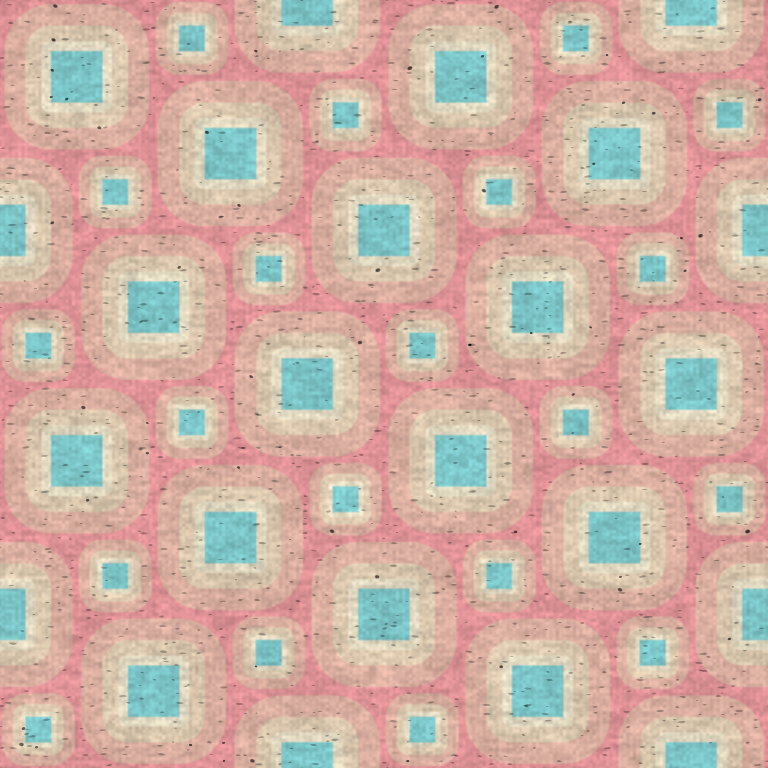
A three.js fragment shader for this pattern:

```glsl
varying vec2 vUv;

// Layout: ten units span the canvas, the lattice repeats every five
const float UNITS = 10.0;
const vec2 LARGE_CENTER = vec2(1.0, 1.0);
const vec2 SMALL_CENTER = vec2(2.5, 0.5);
const float SMALL_SCALE = 0.5;

// Motif: a square and the reach of the rings around it
const float SQUARE_HALF = 0.335;
const float CREAM_REACH = 0.13;
const float SAND_REACH = 0.33;
const float BLUSH_REACH = 0.61;
const float EDGE = 0.018;

const vec3 PINK = vec3(0.885, 0.580, 0.595);
const vec3 BLUSH = vec3(0.865, 0.693, 0.635);
const vec3 SAND = vec3(0.865, 0.790, 0.690);
const vec3 CREAM = vec3(0.895, 0.860, 0.765);
const vec3 AQUA = vec3(0.495, 0.785, 0.795);

// Paper wear
const float GRAIN = 0.13;
const float FIBER = 0.12;
const float MOTTLE = 0.06;
const float RIB = 0.012;
const float RIB_COUNT = 128.0;
const float FLECK_DARKNESS = 0.28;
const float SPECK_DARKNESS = 0.60;

float hash(vec2 p) {
  vec3 q = fract(p.xyx * vec3(0.1031, 0.1030, 0.0973));
  q += dot(q, q.yzx + 33.33);
  return fract((q.x + q.y) * q.z);
}

// Value noise that wraps after "period" cells
float noise(vec2 uv, vec2 period) {
  vec2 p = uv * period;
  vec2 i = floor(p);
  vec2 f = fract(p);
  f = f * f * (3.0 - 2.0 * f);
  vec2 a = mod(i, period);
  vec2 b = mod(i + 1.0, period);
  return mix(mix(hash(a), hash(vec2(b.x, a.y)), f.x),
             mix(hash(vec2(a.x, b.y)), hash(b), f.x), f.y);
}

// Sparse elongated marks, one per chosen grid cell
float flecks(vec2 uv, vec2 grid, float chance, vec2 radius) {
  vec2 p = uv * grid;
  vec2 id = mod(floor(p), grid);
  vec2 jitter = vec2(hash(id + 17.0), hash(id + 53.0)) - 0.5;
  vec2 offset = fract(p) - 0.5 - 0.4 * jitter;
  offset.y += offset.x * (hash(id + 91.0) - 0.5) * 0.5;
  float size = mix(0.5, 1.0, hash(id + 29.0));
  float mark = 1.0 - smoothstep(0.4, 1.0, length(offset / (radius * size)));
  return mark * step(hash(id + 7.0), chance);
}

// Offset from the nearest point of the lattice spanned by (2,1) and (-1,2)
vec2 latticeOffset(vec2 p) {
  vec2 cell = floor(vec2(2.0 * p.x + p.y, 2.0 * p.y - p.x) / 5.0 + 0.5);
  return p - cell.x * vec2(2.0, 1.0) - cell.y * vec2(-1.0, 2.0);
}

float squareDistance(vec2 p, float halfSize) {
  vec2 d = abs(p) - halfSize;
  return length(max(d, 0.0)) + min(max(d.x, d.y), 0.0);
}

vec3 paintMotif(vec3 base, vec2 p, float scale) {
  float d = squareDistance(p / scale, SQUARE_HALF);
  float edge = EDGE / scale;
  vec3 color = mix(BLUSH, base, smoothstep(-edge, edge, d - BLUSH_REACH));
  color = mix(SAND, color, smoothstep(-edge, edge, d - SAND_REACH));
  color = mix(CREAM, color, smoothstep(-edge, edge, d - CREAM_REACH));
  return mix(AQUA, color, smoothstep(-edge, edge, d));
}

float paperShade(vec2 uv) {
  float shade = 0.98;
  shade += GRAIN * (noise(uv, vec2(230.0, 250.0)) - 0.5);
  shade += FIBER * (noise(uv, vec2(70.0, 170.0)) - 0.5);
  shade += MOTTLE * (noise(uv, vec2(24.0, 36.0)) - 0.5);
  shade += RIB * sin(6.2831853 * RIB_COUNT * uv.x);
  // Short horizontal fibers and rare dark specks
  shade -= FLECK_DARKNESS * flecks(uv, vec2(40.0, 90.0), 0.16, vec2(0.28, 0.20));
  shade -= FLECK_DARKNESS * flecks(uv + 0.37, vec2(66.0, 110.0), 0.10, vec2(0.28, 0.22));
  shade -= SPECK_DARKNESS * flecks(uv, vec2(50.0, 50.0), 0.025, vec2(0.22, 0.17));
  return shade;
}

void main() {
  vec2 p = vec2(vUv.x, 1.0 - vUv.y) * UNITS;
  vec3 color = paintMotif(PINK, latticeOffset(p - LARGE_CENTER), 1.0);
  color = paintMotif(color, latticeOffset(p - SMALL_CENTER), SMALL_SCALE);
  gl_FragColor = vec4(color * paperShade(vUv), 1.0);
}
```
